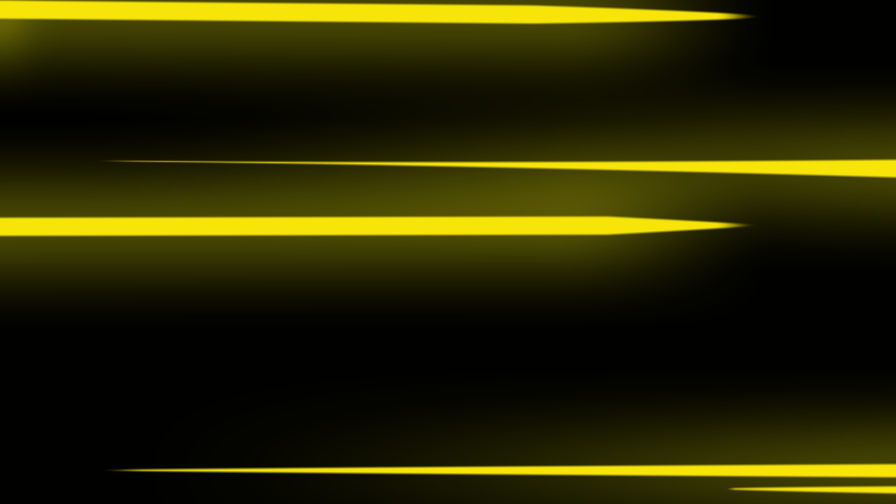
A Shadertoy shader for this background:

```glsl
#define BEAM_COLOR vec3(0.97, 0.895, 0.035)
#define GLOW_COLOR vec3(0.28, 0.275, 0.012)
#define BLACK_LEVEL vec3(0.003, 0.003, 0.0)
#define GLOW_REACH 0.083
#define EDGE_SOFTNESS 0.0035
#define TIP_FADE 0.06

// Returns (core coverage, glow strength) of a beam running from a canvas side to its tip.
// base: x side (0 or 1) and height there; taper: length and exponent of the narrowing;
// glowRange: where the glow starts and reaches full strength, measured from the tip.
vec2 beam(vec2 p, vec2 base, vec2 tip, float halfWidth, vec2 taper, vec2 glowRange) {
    float along = (p.x - tip.x) / (base.x - tip.x);
    float dist = abs(p.y - mix(tip.y, base.y, along));
    float width = halfWidth * pow(clamp(along / taper.x, 0.0, 1.0), taper.y);
    float core = smoothstep(-EDGE_SOFTNESS, EDGE_SOFTNESS, width - dist);
    core *= smoothstep(0.0, TIP_FADE, along);

    float falloff = exp(-0.5 * dist * dist / (GLOW_REACH * GLOW_REACH));
    falloff = max(falloff - 0.04, 0.0) / 0.96;
    return vec2(core, falloff * smoothstep(glowRange.x, glowRange.y, along));
}

void mainImage(out vec4 fragColor, in vec2 fragCoord) {
    vec2 p = fragCoord / iResolution.xy;

    // Beams entering from the left
    vec2 topLeft = beam(p, vec2(0.0, 0.981), vec2(0.850, 0.967), 0.0180, vec2(0.30, 0.60), vec2(-0.03, 0.27));
    vec2 midLeft = beam(p, vec2(0.0, 0.550), vec2(0.847, 0.553), 0.0180, vec2(0.20, 0.85), vec2(-0.03, 0.27));

    // Beams entering from the right
    vec2 midRight = beam(p, vec2(1.0, 0.6655), vec2(0.104, 0.681), 0.0175, vec2(1.0, 1.75), vec2(-0.05, 1.15));
    vec2 lowRight = beam(p, vec2(1.0, 0.066), vec2(0.110, 0.067), 0.0130, vec2(1.0, 0.75), vec2(0.0, 1.15));
    vec2 bottomRight = beam(p, vec2(1.0, 0.028), vec2(0.810, 0.030), 0.0070, vec2(1.0, 0.60), vec2(0.0, 1.0));

    // Hot spot where the top beam enters
    float hotSpot = 0.5 * topLeft.y * exp(-p.x * p.x / 0.0012);

    float glow = topLeft.y + midLeft.y + midRight.y + lowRight.y + hotSpot;
    float core = max(max(topLeft.x, midLeft.x), max(midRight.x, max(lowRight.x, bottomRight.x)));

    vec3 color = BLACK_LEVEL + GLOW_COLOR * min(glow, 1.4);
    fragColor = vec4(mix(color, BEAM_COLOR, core), 1.0);
}
```
